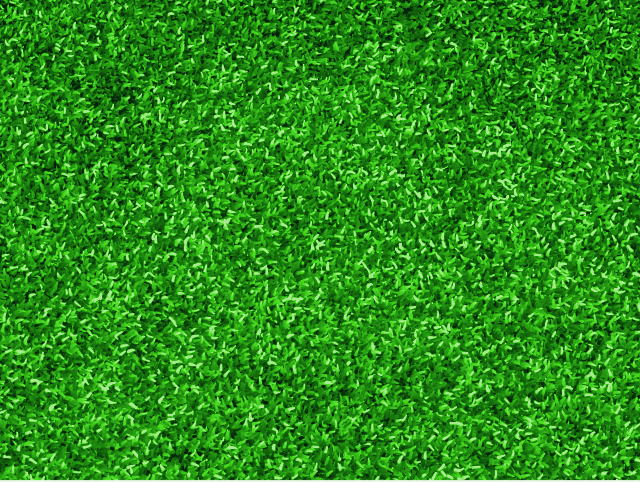
Give the GLSL for this texture, as a Shadertoy shader.

```glsl
// Dense lawn of short, bright green grass blades above dark gaps.

vec3 hash3(vec3 p) {
    p = fract(p * vec3(0.1031, 0.1030, 0.0973));
    p += dot(p, p.yxz + 33.33);
    return fract((p.xxy + p.yxx) * p.zyx);
}

float valueNoise(vec2 p) {
    vec2 cell = floor(p), f = fract(p);
    f = f * f * (3.0 - 2.0 * f);
    float a = hash3(vec3(cell, 91.0)).x;
    float b = hash3(vec3(cell + vec2(1, 0), 91.0)).x;
    float c = hash3(vec3(cell + vec2(0, 1), 91.0)).x;
    float d = hash3(vec3(cell + vec2(1, 1), 91.0)).x;
    return mix(mix(a, b, f.x), mix(c, d, f.x), f.y);
}

// Linear ramp from shadow to sunlit tip
vec3 grassColor(float tone) {
    vec3 color = vec3(0.02, 0.13, 0.045);
    color = mix(color, vec3(0.06, 0.34, 0.04), clamp((tone - 0.02) / 0.17, 0.0, 1.0));
    color = mix(color, vec3(0.10, 0.49, 0.05), clamp((tone - 0.19) / 0.23, 0.0, 1.0));
    color = mix(color, vec3(0.17, 0.66, 0.08), clamp((tone - 0.42) / 0.26, 0.0, 1.0));
    color = mix(color, vec3(0.29, 0.86, 0.13), clamp((tone - 0.68) / 0.20, 0.0, 1.0));
    return mix(color, vec3(0.66, 0.91, 0.57), clamp((tone - 0.93) / 0.14, 0.0, 1.0));
}

// Paints one layer of scattered blades over the tone below it
float bladeLayer(float tone, vec2 p, float layer, float depth, float size, float lean, float blur) {
    vec2 q = p + layer * vec2(17.37, 9.71);
    vec2 home = floor(q);
    for (int y = -1; y <= 1; y++)
    for (int x = -1; x <= 1; x++) {
        vec2 cell = home + vec2(x, y);
        vec3 place = hash3(vec3(cell, layer + 3.0));
        vec3 look = hash3(vec3(cell, layer + 47.0));

        // Tapered stroke, slightly bent along its length
        float angle = lean + (place.z - 0.5) * 2.7;
        vec2 along = vec2(cos(angle), sin(angle));
        vec2 d = q - cell - place.xy;
        float halfLength = size * mix(0.42, 0.72, look.x);
        float t = dot(d, along) / halfLength;
        float across = dot(d, vec2(-along.y, along.x)) + (look.y - 0.5) * 0.25 * (t * t - 0.4);
        float halfWidth = size * mix(0.16, 0.24, look.y) * (1.0 - 0.35 * t);
        float excess = max(abs(t) - 0.75, 0.0) * halfLength;
        float edge = length(vec2(excess, across)) - halfWidth;
        float cover = 1.0 - smoothstep(-blur, blur, edge);

        float bladeTone = 0.15 * depth + look.z * (0.32 + 0.64 * depth) + 0.09 * t;
        tone = mix(tone, bladeTone, cover);
    }
    return tone;
}

void mainImage(out vec4 fragColor, in vec2 fragCoord) {
    vec2 p = fragCoord / iResolution.y;
    float density = 80.0;
    float blur = density * max(0.75 / iResolution.y, 0.0015);

    // Nearer blades are larger; their lean drifts across the lawn
    float size = mix(1.10, 0.90, p.y);
    float lean = 0.65 + 1.1 * (valueNoise(p * 6.0 + 4.0) - 0.5);

    float tone = 0.0;
    for (float layer = 0.0; layer < 6.0; layer++)
        tone = bladeLayer(tone, p * density, layer, (layer + 1.0) / 6.0, size, lean, blur);

    // Contrast, uneven patches and slightly darker borders
    tone = (tone - 0.5) * 1.14 + 0.52;
    tone += 0.10 * (valueNoise(p * 5.0) - 0.5) + 0.12 * (valueNoise(p * 19.0) - 0.5);
    vec2 fromCenter = fragCoord / iResolution.xy - 0.5;
    tone += 0.03 - 0.20 * dot(fromCenter, fromCenter);
    vec3 color = grassColor(tone);

    // Thin pale strip below the lawn
    float strip = 1.0 - smoothstep(0.0025, 0.0055, p.y);
    color = mix(color, vec3(0.93, 0.98, 0.92), strip);
    fragColor = vec4(color, 1.0);
}
```
